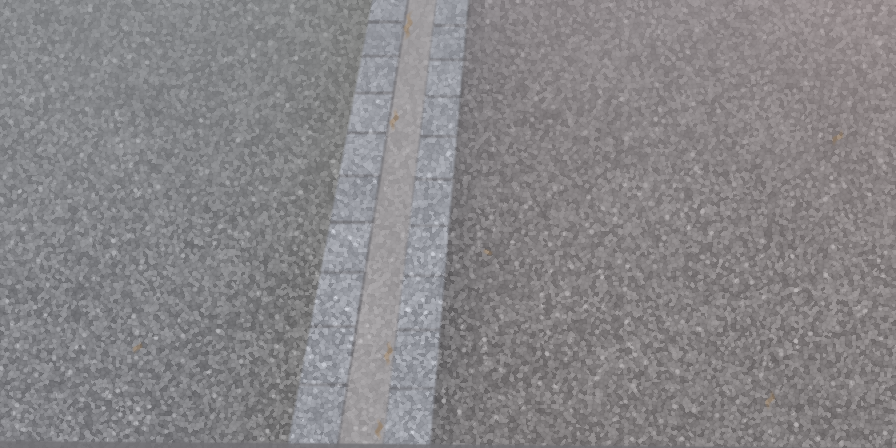
Give the GLSL for this texture, as a Shadertoy shader.

```glsl
// Speckled asphalt divided by a paved drainage gutter that recedes upward.

// Gutter edges: x at the bottom and at the top of the canvas
const vec2 LEFT_OUTER  = vec2(0.641, 0.831);
const vec2 LEFT_INNER  = vec2(0.753, 0.911);
const vec2 RIGHT_INNER = vec2(0.854, 0.974);
const vec2 RIGHT_OUTER = vec2(0.961, 1.047);

// Joints between blocks, spaced geometrically toward the horizon
const float HORIZON = 1.904;
const float FIRST_JOINT = 0.961;
const float JOINT_GROWTH = 0.0764;
const float JOINT_WIDTH = 0.0035;
const float LEFT_SHIFT = 0.008;

// Grain
const float FINE_CELLS = 112.0;
const float COARSE_CELLS = 66.0;
const float GRAIN_CONTRAST = 0.15;

// Colours
const vec3 ASPHALT_LEFT_LOW  = vec3(0.505, 0.507, 0.525);
const vec3 ASPHALT_LEFT_TOP  = vec3(0.535, 0.543, 0.555);
const vec3 ASPHALT_RIGHT_LOW = vec3(0.515, 0.500, 0.502);
const vec3 ASPHALT_RIGHT_TOP = vec3(0.570, 0.547, 0.555);
const vec3 BLOCK   = vec3(0.602, 0.612, 0.640);
const vec3 CHANNEL = vec3(0.622, 0.612, 0.620);
const vec3 JOINT   = vec3(0.455, 0.450, 0.465);
const vec3 DEBRIS  = vec3(0.610, 0.510, 0.395);
const vec3 CURB    = vec3(0.440, 0.435, 0.450);

// Debris: centre x, centre y, length, tilt
const int DEBRIS_COUNT = 8;
const vec4 DEBRIS_SPOTS[DEBRIS_COUNT] = vec4[](
    vec4(1.870, 0.693, 0.024, 0.9), vec4(1.719, 0.107, 0.026, 1.2),
    vec4(1.089, 0.437, 0.013, 0.2), vec4(0.307, 0.224, 0.018, 1.0),
    vec4(0.867, 0.211, 0.034, 1.4), vec4(0.880, 0.732, 0.030, 1.3),
    vec4(0.911, 0.943, 0.040, 1.4), vec4(0.846, 0.042, 0.028, 1.5));

vec3 hash3(vec2 p) {
    vec3 q = fract(p.xyx * vec3(0.1031, 0.1030, 0.0973));
    q += dot(q, q.yxz + 33.33);
    return fract((q.xxy + q.yzz) * q.zyx);
}

// Cellular noise: x = distance to the nearest grain, y = its random shade
vec2 grains(vec2 p) {
    vec2 cell = floor(p), local = fract(p);
    vec2 nearest = vec2(9.0, 0.0);
    for (int j = -1; j <= 1; j++)
    for (int i = -1; i <= 1; i++) {
        vec2 offset = vec2(i, j);
        vec3 h = hash3(cell + offset + 17.0);
        float d = length(offset + h.xy - local);
        if (d < nearest.x) nearest = vec2(d, h.z);
    }
    return nearest;
}

// Soft blotches from layered sines, about -1 to 1
float mottle(vec2 p) {
    float sum = 0.0, amp = 0.5;
    for (int i = 0; i < 4; i++) {
        sum += amp * sin(p.x + 1.7 * sin(p.y)) * sin(p.y * 1.1 + 1.3 * sin(p.x * 0.8));
        p = mat2(0.8, -0.6, 0.6, 0.8) * p * 2.1 + 1.9;
        amp *= 0.6;
    }
    return sum;
}

// 1 on the right of a gutter edge, 0 on the left
float rightOf(vec2 p, vec2 edge, float soft) {
    return smoothstep(-soft, soft, p.x - mix(edge.x, edge.y, p.y));
}

float line(float dist, float width, float soft) {
    return 1.0 - smoothstep(width - soft, width + soft, abs(dist));
}

void mainImage(out vec4 fragColor, in vec2 fragCoord) {
    vec2 p = fragCoord / iResolution.y;
    float soft = max(1.0 / iResolution.y, 0.003);
    float depth = HORIZON - p.y;
    float blotch = mottle(p * 9.0);

    // Asphalt, darker and browner along the gutter
    float fromLeft = mix(LEFT_OUTER.x, LEFT_OUTER.y, p.y) - p.x;
    float fromRight = p.x - mix(RIGHT_OUTER.x, RIGHT_OUTER.y, p.y);
    vec3 leftSide = mix(ASPHALT_LEFT_LOW, ASPHALT_LEFT_TOP, p.y);
    leftSide -= vec3(0.032, 0.038, 0.055) * exp(-max(fromLeft, 0.0) / 0.17);
    vec3 rightSide = mix(ASPHALT_RIGHT_LOW, ASPHALT_RIGHT_TOP, p.y * p.y);
    rightSide += vec3(0.025, 0.012, 0.008) * smoothstep(1.4, 2.0, p.x) * p.y;
    rightSide -= vec3(0.065, 0.055, 0.050) * exp(-max(fromRight, 0.0) / 0.11);
    vec3 color = mix(leftSide, rightSide, step(0.0, fromRight)) + 0.016 * blotch;

    // Gutter: two rows of blocks around a worn channel
    float leftIn = rightOf(p, LEFT_INNER, soft * 1.5);
    float rightIn = rightOf(p, RIGHT_INNER, soft * 1.5);
    float gutter = rightOf(p, LEFT_OUTER, soft * 1.5) * (1.0 - rightOf(p, RIGHT_OUTER, soft));
    float channel = leftIn * (1.0 - rightIn);
    float shift = LEFT_SHIFT * (1.0 - rightIn);
    float row = log((depth + shift) / FIRST_JOINT) / JOINT_GROWTH;
    float joint = line(fract(row + 0.5) - 0.5, JOINT_WIDTH / (depth * JOINT_GROWTH), 0.03);
    vec3 block = BLOCK + 0.035 * (hash3(vec2(floor(row), rightIn * 5.0)).x - 0.5);
    block = mix(block, JOINT, joint * (0.55 + 0.25 * blotch));
    vec3 paving = mix(block, CHANNEL + 0.022 * blotch, channel);
    float seam = line(p.x - mix(LEFT_INNER.x, LEFT_INNER.y, p.y), 0.003, soft);
    seam = max(seam, 0.45 * line(p.x - mix(RIGHT_INNER.x, RIGHT_INNER.y, p.y), 0.002, soft));
    paving = mix(paving, JOINT, seam * (0.6 + 0.3 * blotch));
    color = mix(color, paving, gutter);
    color = mix(color, JOINT - 0.03, 0.5 * line(fromRight, 0.003, soft));

    // Stone grain, coarser toward the viewer and faint in the channel
    vec2 fine = grains(p * FINE_CELLS);
    vec2 coarse = grains(p * COARSE_CELLS + 40.0);
    float chip = smoothstep(0.78, 1.0, coarse.y) * (1.0 - smoothstep(0.2, 0.5, coarse.x));
    float grain = (fine.y - 0.5) + 0.35 * (0.42 - fine.x) + 0.8 * chip - 0.04;
    float strength = GRAIN_CONTRAST * mix(0.65, 1.1, smoothstep(1.0, 0.2, p.y));
    color += grain * strength * mix(1.0, 0.5, gutter * channel);

    // Fallen leaves and moss
    for (int i = 0; i < DEBRIS_COUNT; i++) {
        vec4 spot = DEBRIS_SPOTS[i];
        float c = cos(spot.w), s = sin(spot.w);
        vec2 q = mat2(c, -s, s, c) * (p - spot.xy);
        q.y += 0.003 * sin(q.x * 220.0);
        float shape = length(q / vec2(spot.z, 0.009));
        color = mix(color, DEBRIS + 0.12 * (fine.y - 0.5), 0.6 * (1.0 - smoothstep(0.3, 1.0, shape)));
    }

    // Dark curb along the lower border
    float curb = 0.016 - 0.008 * p.x;
    color = mix(color, CURB, 0.8 * (1.0 - smoothstep(-soft, soft, p.y - curb)));

    fragColor = vec4(clamp(color, 0.0, 1.0), 1.0);
}
```
